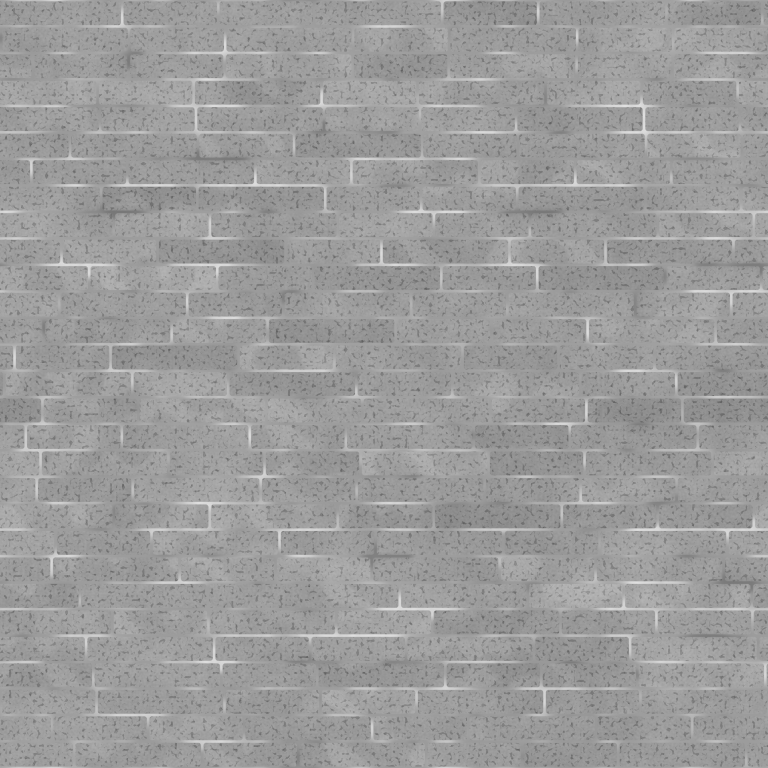
Give the GLSL for this texture, as a WebGL 1 fragment shader.

```glsl
precision highp float;

uniform vec2 u_resolution;

float hash(vec2 p) {
  vec3 q = fract(p.xyx * vec3(0.1031, 0.1030, 0.0973));
  q += dot(q, q.yzx + 33.33);
  return fract((q.x + q.y) * q.z);
}

vec2 gradient(vec2 cell, vec2 period) {
  float angle = 6.28319 * hash(mod(cell, period) + 7.0);
  return vec2(cos(angle), sin(angle));
}

// Gradient noise that wraps after a whole number of cells
float gradientNoise(vec2 p, vec2 period) {
  vec2 i = floor(p), f = fract(p);
  vec2 u = f * f * f * (f * (f * 6.0 - 15.0) + 10.0);
  vec2 e = vec2(1.0, 0.0);
  float a = dot(gradient(i, period), f);
  float b = dot(gradient(i + e.xy, period), f - e.xy);
  float c = dot(gradient(i + e.yx, period), f - e.yx);
  float d = dot(gradient(i + e.xx, period), f - e.xx);
  return mix(mix(a, b, u.x), mix(c, d, u.x), u.y);
}

float tiledNoise(vec2 uv, vec2 cells) {
  return gradientNoise(uv * cells, cells);
}

float clouds(vec2 uv) {
  float sum = 0.0, amplitude = 1.0, cells = 5.0;
  for (int i = 0; i < 4; i++) {
    sum += amplitude * tiledNoise(uv, vec2(cells));
    amplitude *= 0.6;
    cells *= 2.0;
  }
  return sum;
}

float roundedBox(vec2 p, vec2 halfSize, float radius) {
  vec2 q = abs(p) - halfSize + radius;
  return length(max(q, 0.0)) + min(max(q.x, q.y), 0.0) - radius;
}

void main() {
  vec2 uv = gl_FragCoord.xy / u_resolution;
  float pixel = 1.0 / min(u_resolution.x, u_resolution.y);

  // 29 courses, each with four short and three long bricks, shifted at random
  float row = floor(uv.y * 29.0);
  float x = fract(uv.x + hash(vec2(row, 3.0)));
  float pair = floor(x * 24.0 / 7.0);
  float along = x - pair * 7.0 / 24.0;
  float isLong = step(0.125, along);
  vec2 size = vec2(mix(1.0 / 8.0, 1.0 / 6.0, isLong), 1.0 / 29.0);
  vec2 local = vec2(along - 0.125 * isLong, uv.y - row / 29.0) - 0.5 * size;
  vec2 brick = vec2(pair * 2.0 + isLong, row);

  // Faint stains across the wall
  float stain = 0.615 + 0.036 * clouds(uv);

  // Brick tone: mostly even, with a few odd bricks and cut-off patches
  float tone = hash(brick + 11.0) * 2.0 - 1.0;
  float seed = hash(brick + 57.0);
  float mottle = gradientNoise(local * 22.0 + 60.0 * seed + 20.0, vec2(256.0));
  float patchMask = smoothstep(0.02, 0.14, mottle) * smoothstep(0.5, 0.9, seed);
  float face = stain + 0.038 * tone * tone * tone + 0.03 * mottle + 0.028 * patchMask;

  // Dark pits and fine grain
  float pits = smoothstep(0.16, 0.46, tiledNoise(uv, vec2(190.0)));
  float smallPits = smoothstep(0.2, 0.5, tiledNoise(uv + 0.37, vec2(250.0)));
  face -= 0.12 * pits + 0.07 * smallPits;
  face += 0.035 * tiledNoise(uv, vec2(310.0)) + 0.02 * tiledNoise(uv, vec2(90.0));

  // Mortar drifts between chalky, hidden and sooty
  float wear = 0.1 + tiledNoise(uv, vec2(9.0, 27.0)) + 0.5 * tiledNoise(uv, vec2(25.0, 31.0));
  float chalk = smoothstep(-0.05, 0.62, wear);
  float soot = smoothstep(0.14, 0.55, -wear);
  float mortar = stain + 0.23 * chalk - 0.13 * soot;
  mortar += 0.04 * chalk * tiledNoise(uv, vec2(110.0));

  // Joints with rounded brick corners and a soft sooty edge
  float edge = roundedBox(local, 0.5 * size - 0.0017, 0.0035);
  face -= 0.06 * soot * exp(min(edge, 0.0) * 280.0);
  float joint = smoothstep(-0.7 * pixel, 0.7 * pixel, edge);

  gl_FragColor = vec4(vec3(mix(face, mortar, joint)), 1.0);
}
```
